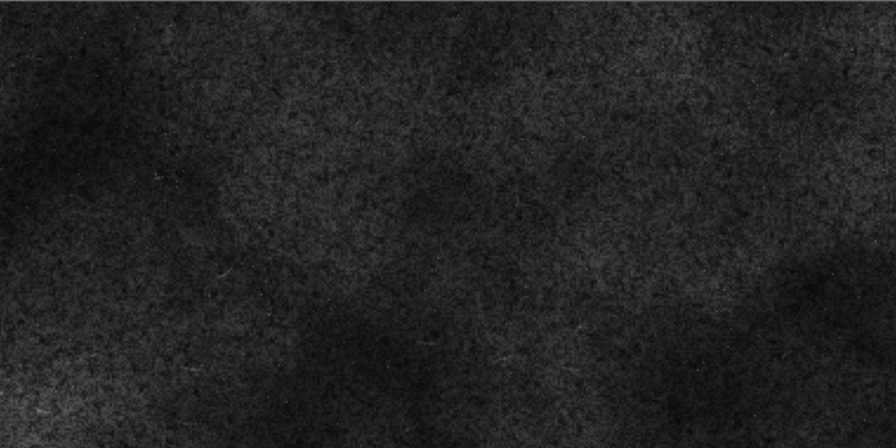
Write a Shadertoy shader that draws this texture.

```glsl
// Worn charcoal leather: broad light and dark patches, clouded by layered
// noise, roughened by fine grain and cellular pits, then scuffed with
// short curved scratches, pale dust specks and a thin light upper rim.

const vec3  SHADOW_TINT   = vec3(0.970, 1.015, 1.015);
const vec3  LIGHT_TINT    = vec3(1.0);
const float BASE_TONE     = 0.136;
const float CLOUD_GAIN    = 0.13;   // strength of the mid-sized mottling
const float FINE_GRAIN    = 0.72;   // relative to the local tone
const float COARSE_GRAIN  = 0.48;
const float GRAIN_SCALE   = 190.0;
const float PIT_SCALE     = 42.0;
const float PIT_DEPTH     = 0.20;
const float SPECK_SCALE   = 38.0;
const float SPECK_LIGHT   = 0.13;
const float SCRATCH_CELLS = 9.0;
const float SCRATCH_SHARE = 0.36;
const float SCRATCH_LIGHT = 0.12;
const float RIM_TONE      = 0.42;

// Broad patches: centre x, centre y, radius, brightness change
const int PATCH_COUNT = 11;
const vec4 PATCHES[PATCH_COUNT] = vec4[](
    vec4(0.10, 0.06, 0.24,  0.075), vec4(0.10, 0.62, 0.28, -0.045),
    vec4(0.74, 0.07, 0.20, -0.045), vec4(1.56, 0.82, 0.26,  0.050),
    vec4(1.95, 0.93, 0.15,  0.070), vec4(1.84, 0.77, 0.14, -0.040),
    vec4(1.92, 0.55, 0.18,  0.045), vec4(1.62, 0.20, 0.17, -0.055),
    vec4(1.95, 0.30, 0.18, -0.050), vec4(1.38, 0.40, 0.16,  0.035),
    vec4(0.52, 0.80, 0.30,  0.012));

float hash(vec2 p) {
    vec3 q = fract(p.xyx * 0.1031);
    q += dot(q, q.yzx + 33.33);
    return fract((q.x + q.y) * q.z);
}

vec2 hash2(vec2 p) {
    return vec2(hash(p + 17.3), hash(p + 61.7));
}

mat2 rotation(float a) {
    return mat2(cos(a), -sin(a), sin(a), cos(a));
}

float noise(vec2 p) {
    vec2 i = floor(p), f = fract(p);
    f = f * f * (3.0 - 2.0 * f);
    return mix(mix(hash(i), hash(i + vec2(1, 0)), f.x),
               mix(hash(i + vec2(0, 1)), hash(i + vec2(1, 1)), f.x), f.y);
}

float layeredNoise(vec2 p) {
    float sum = 0.0, weight = 0.5;
    for (int i = 0; i < 6; i++) {
        sum += weight * noise(p);
        p = rotation(0.65) * p * 2.03 + 11.7;
        weight *= 0.56;
    }
    return sum * 0.91;
}

// Cellular noise: distance to the nearest point, and that cell's random id
vec2 cellular(vec2 p) {
    vec2 cell = floor(p), nearest = vec2(8.0, 0.0);
    for (int y = -1; y <= 1; y++)
    for (int x = -1; x <= 1; x++) {
        vec2 c = cell + vec2(x, y);
        float d = length(c + hash2(c) - p);
        if (d < nearest.x) nearest = vec2(d, hash(c + 5.1));
    }
    return nearest;
}

// Short bent strokes, at most one per cell, leaning up to the right
float scratches(vec2 p) {
    vec2 cell = floor(p * SCRATCH_CELLS);
    float light = 0.0;
    for (int y = -1; y <= 1; y++)
    for (int x = -1; x <= 1; x++) {
        vec2 c = cell + vec2(x, y);
        if (hash(c + 90.0) > SCRATCH_SHARE) continue;
        vec2 shape = hash2(c + 40.0);
        vec2 q = p - (c + hash2(c)) / SCRATCH_CELLS;
        q = rotation(-mix(-0.3, 1.5, shape.x)) * vec2(q.x, -q.y);
        q.y += (shape.y - 0.5) * 18.0 * q.x * q.x;
        float reach = mix(0.014, 0.036, hash(c + 23.0));
        float stroke = 1.0 - smoothstep(0.0005, 0.0055, abs(q.y));
        stroke *= 1.0 - smoothstep(0.3 * reach, reach, abs(q.x));
        light = max(light, stroke * mix(0.35, 1.0, shape.y));
    }
    return light;
}

void mainImage(out vec4 fragColor, in vec2 fragCoord) {
    vec2 p = fragCoord / iResolution.y;
    p.x *= 2.0 * iResolution.y / iResolution.x;

    // Patches with ragged outlines, plus clouds
    vec2 warp = vec2(layeredNoise(p * 4.0), layeredNoise(p * 4.0 + 37.0)) - 0.5;
    float tone = BASE_TONE;
    for (int i = 0; i < PATCH_COUNT; i++) {
        vec2 d = (p + 0.35 * warp - PATCHES[i].xy) / PATCHES[i].z;
        tone += PATCHES[i].w * exp(-dot(d, d));
    }
    tone += CLOUD_GAIN * (layeredNoise(p * 5.0 + 1.5 * warp + 8.0) - 0.5);
    tone = max(tone, 0.075);

    // Grain and pits
    float fine = noise(p * GRAIN_SCALE) - 0.5;
    float coarse = noise(rotation(0.5) * p * GRAIN_SCALE * 0.45 + 50.0) - 0.5;
    vec2 pit = cellular(p * PIT_SCALE + 6.0 * warp);
    float pitting = (1.0 - smoothstep(0.1, 0.5, pit.x)) * step(0.6, pit.y);
    float value = tone * (1.0 + FINE_GRAIN * fine + COARSE_GRAIN * coarse - PIT_DEPTH * pitting);

    // Scuffs and dust
    float wear = smoothstep(0.38, 0.62, noise(p * 4.5 + 3.0));
    value += SCRATCH_LIGHT * scratches(p + 0.02 * warp) * wear * (0.75 + fine);
    vec2 speck = cellular(p * SPECK_SCALE + 70.0);
    value += SPECK_LIGHT * (1.0 - smoothstep(0.04, 0.16, speck.x)) * smoothstep(0.84, 1.0, speck.y);

    value = mix(value, RIM_TONE, smoothstep(0.995, 0.999, p.y));
    vec3 tint = mix(SHADOW_TINT, LIGHT_TINT, smoothstep(0.09, 0.15, value));
    fragColor = vec4(value * tint, 1.0);
}
```
